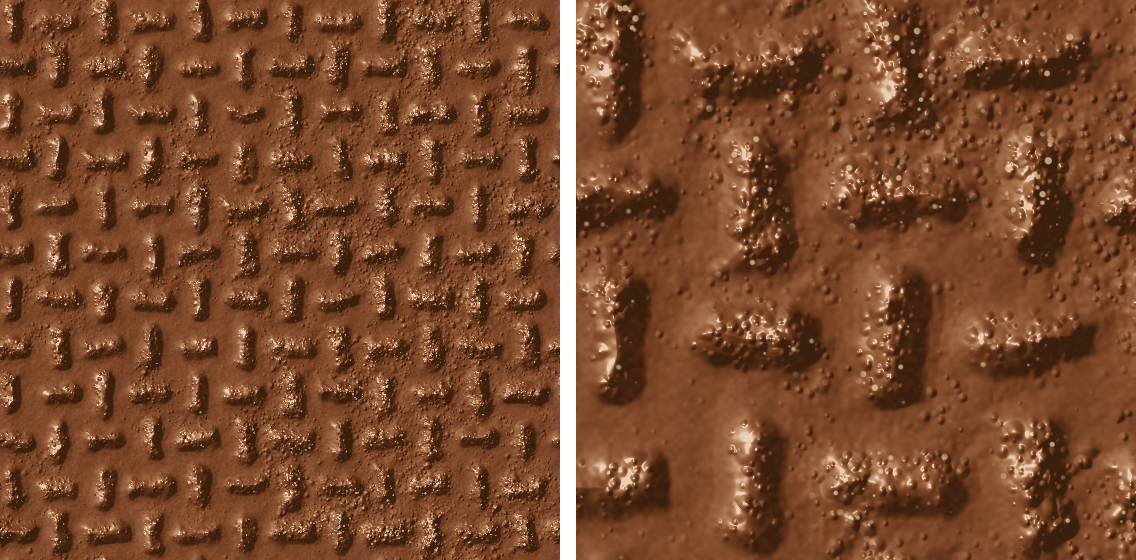
Left, the full canvas; right, a detail of the centre.
Give the GLSL for this texture, as a Shadertoy shader.

```glsl
// Brown painted tread plate: raised bars in a basket weave, crusted with grit.
// A wrapping height field of bars, grains and dents is lit from the upper left;
// the light level then runs through a ramp of browns.

const int CELLS = 12;                          // bars across and down
const vec2 WEAVE_SHIFT = vec2(0.25, 0.58);     // centre of the first bar, in cells
const vec2 BAR_HALF = vec2(0.50, 0.235);       // half length and half width, in cells
const float BAR_ROUND = 0.225;
const float BAR_HEIGHT = 0.25;
const float BAR_JITTER = 0.08;
const float EDGE_WARP = 0.12;
const int COARSE_GRIT = 8;                     // grains per cell
const int FINE_GRIT = 17;
const vec3 LIGHT = vec3(-0.72, 0.50, 0.78);
const float EXPOSURE = 0.61;
const float GLOSS = 0.50;                      // broad sheen on the bars
const float GLINT = 0.35;                      // sharp sparkle on grains
const vec3 FLECK = vec3(0.95, 0.85, 0.68);
const vec3 BROWNS[6] = vec3[6](
    vec3(0.23, 0.12, 0.05), vec3(0.41, 0.22, 0.11), vec3(0.52, 0.30, 0.18),
    vec3(0.63, 0.42, 0.28), vec3(0.75, 0.56, 0.42), vec3(0.92, 0.81, 0.71));

// Three random values for a lattice cell that wraps at the given period
vec3 hash3(ivec2 cell, int period, int seed) {
    cell = (cell % period + period) % period;
    uvec3 v = uvec3(cell, seed) * 1664525u + 1013904u;
    v.x += v.y * v.z; v.y += v.z * v.x; v.z += v.x * v.y;
    v ^= v >> 16u;
    v.x += v.y * v.z; v.y += v.z * v.x; v.z += v.x * v.y;
    return vec3(v >> 8u) / 16777216.0;
}

// Value noise; p is in cells, scale is lattice points per cell
vec3 noise3(vec2 p, int scale, int seed) {
    p *= float(scale);
    ivec2 i = ivec2(floor(p));
    vec2 f = fract(p);
    f = f * f * (3.0 - 2.0 * f);
    int period = CELLS * scale;
    return mix(mix(hash3(i, period, seed), hash3(i + ivec2(1, 0), period, seed), f.x),
               mix(hash3(i + ivec2(0, 1), period, seed), hash3(i + ivec2(1, 1), period, seed), f.x), f.y);
}

// Scattered domes; density is the share of lattice cells holding a grain
float grit(vec2 p, int scale, float density, int seed) {
    p *= float(scale);
    ivec2 base = ivec2(floor(p));
    float top = 0.0;
    for (int y = -1; y <= 1; y++)
    for (int x = -1; x <= 1; x++) {
        ivec2 cell = base + ivec2(x, y);
        vec3 rnd = hash3(cell, CELLS * scale, seed);
        vec2 d = p - vec2(cell) - rnd.xy;
        float radius = mix(0.3, 0.8, fract(rnd.z * 37.0));
        float dome = max(0.0, 1.0 - dot(d, d) / (radius * radius));
        top = max(top, dome * dome * radius * smoothstep(0.0, 0.2, density - rnd.z));
    }
    return top / float(scale);
}

// Height of the woven bars alone: a rounded ridge on a soft skirt
float bars(vec2 p) {
    p += EDGE_WARP * (noise3(p, 4, 1).xy - 0.5) - WEAVE_SHIFT + 0.5;
    ivec2 base = ivec2(floor(p));
    float top = 0.0;
    for (int y = -1; y <= 1; y++)
    for (int x = -1; x <= 1; x++) {
        if (x * y != 0) continue;              // diagonal bars never reach this far
        ivec2 cell = base + ivec2(x, y);
        vec3 rnd = hash3(cell, CELLS, 2) - 0.5;
        vec2 q = p - vec2(cell) - 0.5 - BAR_JITTER * rnd.xy;
        if (((cell.x + cell.y) & 1) != 0) q = q.yx;
        q.y += 0.12 * rnd.x * q.x;
        q = abs(q) - BAR_HALF * (1.0 + 0.16 * rnd.z) + BAR_ROUND;
        float d = length(max(q, 0.0)) + min(max(q.x, q.y), 0.0) - BAR_ROUND;
        float ridge = 0.85 * smoothstep(0.04, -0.25, d) + 0.15 * smoothstep(0.16, -0.1, d);
        top = max(top, BAR_HEIGHT * (1.0 + 0.4 * rnd.y) * ridge);
    }
    return top;
}

// Crusted areas, heavier towards the right
float crust(vec2 p) {
    float side = cos(6.28318 * (p.x / float(CELLS) - 0.76));
    float patches = 0.6 * noise3(p, 1, 3).x + 0.4 * noise3(p, 3, 4).x;
    return smoothstep(0.35, 0.85, patches + 0.17 * side);
}

float surface(vec2 p, float rough) {
    float bar = bars(p);
    float raised = smoothstep(0.03, 0.16, bar);
    float density = mix(0.06 + 0.3 * rough, 0.3 + 0.5 * rough, raised);
    float grains = 0.65 * grit(p, COARSE_GRIT, density, 5) + 0.75 * grit(p, FINE_GRIT, density + 0.05, 6);
    float dents = 0.07 * noise3(p, 4, 7).x + 0.035 * noise3(p, 9, 12).x + 0.012 * noise3(p, 22, 8).x;
    return bar + grains + dents * (0.35 + 0.8 * rough + 0.35 * raised);
}

void mainImage(out vec4 fragColor, in vec2 fragCoord) {
    vec2 p = fragCoord / iResolution.xy * float(CELLS);
    vec3 light = normalize(LIGHT);
    float rough = crust(p);

    // Normal from height differences
    vec2 e = vec2(0.014, 0.0);
    float h = surface(p, rough);
    vec2 slope = vec2(surface(p + e.xy, rough), surface(p + e.yx, rough)) - h;
    vec3 normal = normalize(vec3(-slope / e.x, 1.0));

    // Cast shadow, marched towards the light
    float blocked = 0.0;
    for (int i = 1; i <= 6; i++) {
        vec3 ray = light * 0.07 * float(i);
        blocked = max(blocked, bars(p + ray.xy) - h - ray.z);
    }
    float lit = 1.0 - 0.85 * smoothstep(-0.02, 0.06, blocked);

    // Diffuse light, sheen, glints and mottling
    float raised = smoothstep(0.05, 0.17, h);
    float facing = max(dot(normal, normalize(light + vec3(0.0, 0.0, 0.5))), 0.0);
    float sheen = GLOSS * pow(facing, 9.0) + GLINT * pow(facing, 50.0);
    float shade = EXPOSURE * max(dot(normal, light), 0.0) + sheen * raised;
    shade = shade * lit + 0.10 * (noise3(p, 28, 9).x - 0.5) + 0.07 * (noise3(p, 2, 10).x - 0.5);

    // Ramp of browns, then pale flecks
    float level = clamp(shade, 0.0, 0.999) * 5.0;
    int tone = int(level);
    vec3 color = mix(BROWNS[tone], BROWNS[tone + 1], fract(level));
    float fleck = smoothstep(0.004, 0.02, grit(p, 20, 0.12 + 0.12 * rough, 11));
    color = mix(color, FLECK, 0.8 * fleck * lit * smoothstep(0.03, 0.18, h));
    fragColor = vec4(color, 1.0);
}
```
